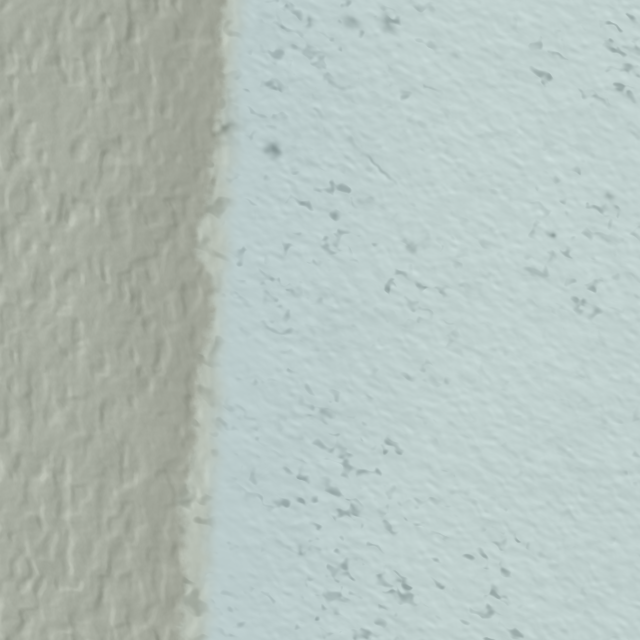
Reproduce this texture procedurally as a Shadertoy shader.

```glsl
float hash(vec2 p) {
    vec3 q = fract(vec3(p.xyx) * 0.1031);
    q += dot(q, q.yzx + 33.33);
    return fract((q.x + q.y) * q.z);
}

float noise(vec2 p) {
    vec2 i = floor(p), f = fract(p);
    f = f * f * (3.0 - 2.0 * f);
    return mix(mix(hash(i), hash(i + vec2(1, 0)), f.x),
               mix(hash(i + vec2(0, 1)), hash(i + vec2(1, 1)), f.x), f.y);
}

float fbm(vec2 p) {
    float sum = 0.0, amp = 0.5;
    for (int i = 0; i < 4; i++) {
        sum += amp * noise(p);
        p = mat2(1.6, 1.2, -1.2, 1.6) * p + 17.3;
        amp *= 0.5;
    }
    return sum;
}

float bump(float y, float centre, float width) {
    float d = (y - centre) / width;
    return exp(-d * d);
}

// Axes along and across the shallow downward streaks
vec2 slanted(vec2 p) {
    return vec2(dot(p, vec2(0.9, -0.43)), dot(p, vec2(0.43, 0.9)));
}

// Coarse plaster: lumps drawn out vertically, with finer grit
float plasterHeight(vec2 p) {
    vec2 q = p + 0.016 * vec2(fbm(p * 30.0), fbm(p * 30.0 + 40.0));
    float lumps = smoothstep(0.5, 0.9, noise(q * vec2(46, 22)));
    float ridges = smoothstep(0.5, 0.9, noise(q * vec2(70, 42) + 61.0));
    return 0.8 * lumps + 0.6 * ridges + 0.9 * fbm(q * vec2(72, 56));
}

// Smooth paint: fine uneven streaks
float paintHeight(vec2 p) {
    vec2 q = slanted(p + 0.006 * vec2(noise(p * 45.0), noise(p * 45.0 + 20.0)));
    return 0.8 * fbm(q * vec2(42, 72)) + 0.5 * noise(q * vec2(80, 135));
}

float segmentDistance(vec2 p, vec2 a, vec2 b) {
    vec2 ab = b - a;
    return length(p - a - ab * clamp(dot(p - a, ab) / dot(ab, ab), 0.0, 1.0));
}

void mainImage(out vec4 fragColor, in vec2 fragCoord) {
    vec2 uv = fragCoord / iResolution.xy;
    float y = uv.y;

    // Ragged border between plaster and paint
    float edge = mix(0.28, 0.347, y) + 0.018 * bump(y, 0.52, 0.07)
               - 0.016 * bump(y, 0.63, 0.06) + 0.008 * bump(y, 0.87, 0.06)
               - 0.008 * bump(y, 0.2, 0.08);
    float ragged = (noise(vec2(y * 40.0, 3.0)) - 0.5) * 0.008
                 + (fbm(uv * 60.0) - 0.47) * 0.022;
    float d = uv.x - edge - ragged;
    float rim = mix(0.316, 0.37, y) + 0.02 * (fbm(uv * 32.0) - 0.47);

    // Plaster with side-lit relief
    vec2 lightStep = vec2(0.0034, -0.0024);
    float relief = plasterHeight(uv + lightStep) - plasterHeight(uv - lightStep);
    vec3 plaster = mix(vec3(0.655, 0.677, 0.63), vec3(0.625, 0.643, 0.596),
                       smoothstep(0.1, 0.31, uv.x));
    plaster += 0.03 * (fbm(uv * vec2(14, 9) + 5.0) - 0.47);
    float depth = mix(0.085, 0.062, smoothstep(0.15, 0.32, uv.x));
    plaster -= depth * clamp(relief, -1.1, 1.1);

    // Paint with faint streaks and mottling
    vec2 paintStep = vec2(0.0012, 0.0028);
    float streak = paintHeight(uv + paintStep) - paintHeight(uv - paintStep);
    float calm = mix(0.5, 1.0, smoothstep(0.34, 0.46, uv.x));
    vec3 paint = mix(vec3(0.732, 0.799, 0.8), vec3(0.754, 0.818, 0.81),
                     smoothstep(0.34, 0.75, uv.x));
    vec2 s = slanted(uv);
    paint += 0.012 * (fbm(uv * 5.0 + 12.0) - 0.47);
    paint += 0.03 * calm * (fbm(s * vec2(28, 48) + 3.0) - 0.47);
    paint -= 0.072 * calm * streak;

    // Loose clusters of soft, irregular pits
    vec2 t = s + 0.008 * vec2(noise(uv * 70.0), noise(uv * 70.0 + 30.0));
    float cluster = mix(0.2, 1.0, smoothstep(0.38, 0.62, fbm(uv * 9.0 + 31.0)));
    float grain = 0.65 * noise(t * vec2(48, 85) + 8.0)
                + 0.35 * noise(t * vec2(105, 150) + 19.0);
    float pits = smoothstep(0.62, 0.92, grain);
    paint -= vec3(0.15, 0.15, 0.148) * pits * cluster * calm;

    // Distinct pits: position and radius
    vec3 marks[9] = vec3[9](
        vec3(0.426, 0.766, 0.011), vec3(0.862, 0.632, 0.007),
        vec3(0.642, 0.612, 0.008), vec3(0.485, 0.968, 0.008),
        vec3(0.605, 0.963, 0.012), vec3(0.548, 0.966, 0.011),
        vec3(0.953, 0.691, 0.007), vec3(0.47, 0.139, 0.007),
        vec3(0.624, 0.092, 0.007));
    vec2 wobble = 0.008 * (vec2(noise(uv * 80.0), noise(uv * 80.0 + 50.0)) - 0.5);
    for (int i = 0; i < 9; i++) {
        vec2 r = (uv + wobble - marks[i].xy) / marks[i].z;
        r.y += 0.35 * r.x;
        paint -= (i < 2 ? 0.21 : 0.12) * exp(-1.3 * dot(r, r));
    }

    // Faint broken scratch with a lit lip
    vec2 a = vec2(0.49, 0.83), b = vec2(0.648, 0.685);
    float groove = segmentDistance(uv + wobble, a, b);
    float lip = segmentDistance(uv + wobble + vec2(0.004, 0.005), a, b);
    float broken = smoothstep(0.25, 0.75, noise(uv * 34.0 + 4.0));
    paint += broken * (0.025 * smoothstep(0.006, 0.0, lip)
                     - 0.075 * smoothstep(0.006, 0.0, groove));

    // Cream fringe where the layers meet
    vec3 cream = vec3(0.72, 0.752, 0.71) - 0.05 * clamp(relief, -1.0, 1.0);
    cream -= 0.09 * smoothstep(0.6, 0.9, noise(t * vec2(45, 75) + 23.0));
    vec3 color = mix(cream, paint, smoothstep(-0.02, 0.025, uv.x - rim));
    color = mix(plaster, color, smoothstep(-0.009, 0.011, d));

    // Chipped spot on the border
    vec2 chip = (uv + wobble * 2.0 - vec2(0.354, 0.798)) / vec2(0.018, 0.013);
    color -= 0.15 * exp(-dot(chip, chip)) * (noise(uv * 100.0) * 2.0 - 0.4);

    fragColor = vec4(clamp(color, 0.0, 1.0), 1.0);
}
```
